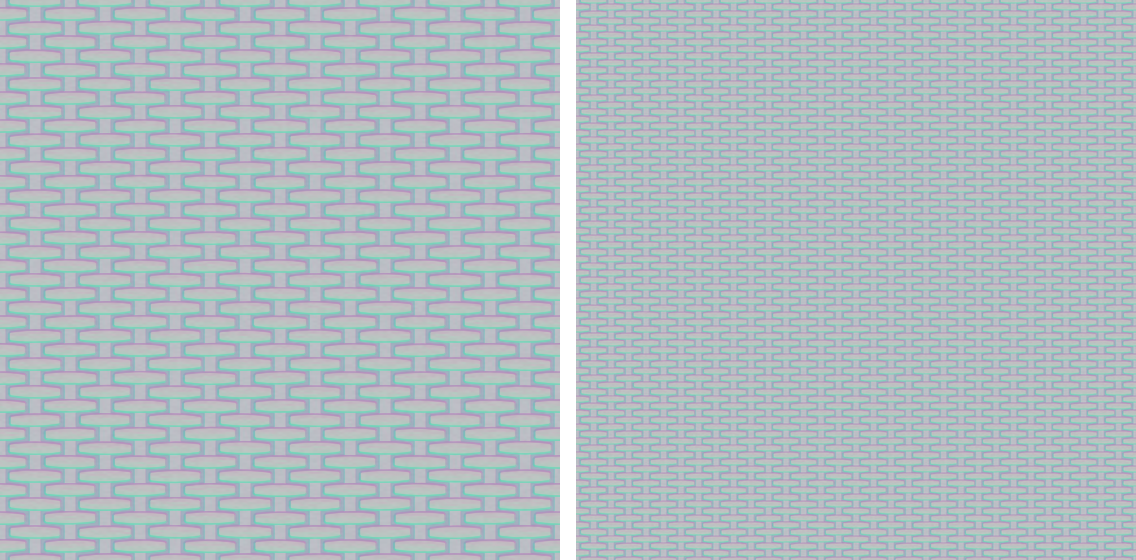
Left, the tile; right, the same tile 2 across and 2 down.
Write a WebGL 1 fragment shader that draws this texture map.

```glsl
precision highp float;
// Woven wicker relief in pastel slope colours: flat strands crossing upright stakes, tiling.

uniform vec2 u_resolution;

const vec2 GRID = vec2(16.0, 40.0);   // stakes across, strand rows up
const float ASPECT = 2.5;             // stake pitch measured in row pitches
const float STEP = 0.05;              // slope sampling distance in row pitches

float hash(vec2 p) {
  return fract(sin(dot(p, vec2(127.1, 311.7))) * 43758.5453);
}

// Value noise that wraps after the given number of cells
float wrapNoise(vec2 uv, vec2 cells) {
  vec2 p = uv * cells;
  vec2 i = floor(p);
  vec2 f = fract(p);
  f = f * f * (3.0 - 2.0 * f);
  vec2 a = mod(i, cells);
  vec2 b = mod(i + 1.0, cells);
  return mix(mix(hash(a), hash(vec2(b.x, a.y)), f.x),
             mix(hash(vec2(a.x, b.y)), hash(b), f.x), f.y);
}

float roundedBox(vec2 p, vec2 halfSize, float radius) {
  vec2 q = abs(p) - halfSize + radius;
  return length(max(q, 0.0)) + min(max(q.x, q.y), 0.0) - radius;
}

// Strand relief; x is the height, y the coverage
vec2 strand(vec2 cell, vec2 id) {
  vec2 key = mod(id, GRID);
  float lengthVar = hash(key + 3.7) - 0.5;
  float tilt = hash(key + 17.3) - 0.5;
  float shift = hash(key + 41.9) - 0.5;
  vec2 p = cell - id;
  p.y += 0.08 * tilt * p.x + 0.05 * shift;
  float halfWidth = 0.53 - 0.24 * p.x * p.x;
  float halfLength = 0.775 + 0.05 * lengthVar;
  float d = roundedBox(p * vec2(ASPECT, 1.0), vec2(halfLength * ASPECT, halfWidth), 0.24);
  float cover = smoothstep(0.02, -0.15, d);
  float across = p.y / halfWidth;
  float dome = 0.11 * (1.0 - across * across);
  float bow = 0.10 * (1.0 - p.x * p.x);
  return vec2(cover * (0.22 + dome + bow), cover);
}

// Upright stake relief, with fine lengthwise grain
float stake(vec2 uv, float x) {
  float offset = abs(fract(x + 0.5) - 0.5) * ASPECT;
  float body = smoothstep(0.50, 0.36, offset);
  float grain = wrapNoise(uv, vec2(256.0, 80.0)) - 0.5;
  return body * (0.13 + 0.03 * (1.0 - offset * offset) + 0.025 * grain);
}

// Whole weave; x is the height, y the strand coverage
vec2 weave(vec2 uv) {
  vec2 cell = uv * GRID;
  float row = floor(cell.y + 0.5);
  vec2 top = vec2(0.0);
  for (int i = -1; i <= 1; i++) {
    float j = row + float(i);
    float parity = mod(j + 1.0, 2.0);
    float k = 2.0 * floor((cell.x - parity) * 0.5 + 0.5) + parity;
    vec2 s = strand(cell, vec2(k, j));
    if (s.x > top.x) top = s;
  }
  float fibre = wrapNoise(uv, vec2(48.0, 280.0)) - 0.5;
  float pits = wrapNoise(uv, vec2(150.0, 200.0)) - 0.5;
  top.x += top.y * (0.022 * fibre + 0.016 * pits);
  return vec2(max(top.x, stake(uv, cell.x)), top.y);
}

// Pastel colour for a surface normal's sideways part
vec3 slopeColour(vec2 n) {
  vec3 c = vec3(0.742, 0.760, 0.757);
  c += n.y * vec3(0.12, -0.13, 0.005);
  c += n.x * vec3(0.10, -0.04, 0.0);
  return c - dot(n, n) * vec3(0.18, 0.06, 0.03);
}

void main() {
  vec2 uv = gl_FragCoord.xy / u_resolution;
  float d = STEP / GRID.y;
  vec2 here = weave(uv);

  // Central differences give the slope in row pitches
  vec2 slope = vec2(weave(uv + vec2(d, 0.0)).x - weave(uv - vec2(d, 0.0)).x,
                    weave(uv + vec2(0.0, d)).x - weave(uv - vec2(0.0, d)).x) / (2.0 * STEP);
  vec2 normal = -slope / sqrt(1.0 + dot(slope, slope));
  vec3 colour = slopeColour(normal);

  // Lavender stakes and blue-grey hollows
  colour += (1.0 - here.y) * vec3(-0.005, -0.015, 0.015);
  float hollow = 1.0 - smoothstep(0.0, 0.12, here.x);
  colour = mix(colour, vec3(0.60, 0.67, 0.74), 0.75 * hollow);

  // Faint surface wear
  colour += 0.018 * (wrapNoise(uv, vec2(128.0, 256.0)) - 0.5);
  gl_FragColor = vec4(colour, 1.0);
}
```
